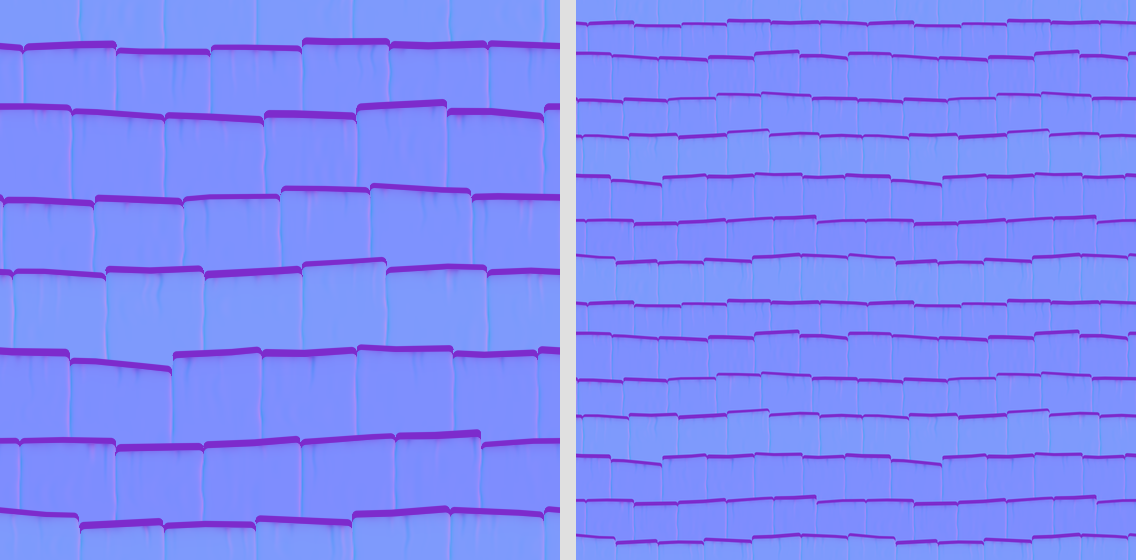
Left: one tile. Right: repeated 2 by 2.
Give the GLSL for this texture map, as a Shadertoy shader.

```glsl
// Tangent-space normal map of overlapping wooden shingles: 6 columns, 7 staggered rows.
// Rows are layered from upper to lower; each shingle has a jittered, tilted top edge
// with a steep bevel, soft side slopes, vertical cracks and fine grain. Tiles both ways.

#define COLS 6.0
#define ROWS 7.0
#define JOINT_JITTER 0.06     // in column widths
#define LIFT_JITTER 0.011     // in canvas heights, as are the lengths below
#define TILT 0.024
#define CORNER 0.009
#define BEVEL_WIDTH 0.0115
#define SIDE_WIDTH 0.0028
#define SIDE_SLOPE 0.85
#define CRACK_SLOPE 0.28
#define GRAIN_SLOPE 0.075
#define BEVEL_COLOR vec3(0.49, 0.17, 0.80)

const float TAU = 6.2831853;

// Per row: joint offset in columns, vertical shift, face slope
const vec3 ROW_STYLE[7] = vec3[7](
    vec3(0.20, 0.000, 0.14), vec3(0.82, -0.021, 0.12), vec3(0.01, -0.013, 0.15),
    vec3(0.19, -0.024, 0.21), vec3(0.80, -0.013, 0.12), vec3(0.19, -0.008, 0.11),
    vec3(0.80, -0.007, 0.21));

float hash(vec2 cell, float seed) {
    vec3 q = fract(cell.xyx * vec3(0.1031, 0.1030, 0.0973) + seed * 0.137);
    q += dot(q, q.yzx + 33.33);
    return fract((q.x + q.y) * q.z);
}

// Value noise that wraps after a whole number of cells
float noise(vec2 p, vec2 period) {
    vec2 i = floor(p), f = fract(p);
    f = f * f * (3.0 - 2.0 * f);
    vec2 a = mod(i, period), b = mod(i + 1.0, period);
    return mix(mix(hash(a, 0.0), hash(vec2(b.x, a.y), 0.0), f.x),
               mix(hash(vec2(a.x, b.y), 0.0), hash(b, 0.0), f.x), f.y);
}

float joint(float i, float row) {
    return i + JOINT_JITTER * (2.0 * hash(vec2(mod(i, COLS), row), 1.0) - 1.0);
}

// Horizontal slope of thin, slightly leaning wood fibres
float grainSlope(vec2 p, float row) {
    vec2 period = vec2(72.0, 128.0);
    vec2 g = vec2(p.x * 72.0, p.y * 3.0 + row * 11.0);
    float patches = noise(vec2(p.x * 18.0, g.y), vec2(18.0, 128.0));
    g.x += 2.0 * patches;
    vec2 e = vec2(0.3, 0.0);
    return (noise(g + e, period) - noise(g - e, period)) * smoothstep(0.3, 0.9, patches);
}

// p.x spans the canvas, p.y counts rows downward; returns colour and coverage
vec4 shingleRow(vec2 p, float rowIndex, float px) {
    float row = mod(rowIndex, ROWS);
    vec3 style = ROW_STYLE[int(row)];
    p.y -= rowIndex;

    // Find the shingle between two irregular joints
    float wobble = noise(vec2(p.x * 12.0, p.y * 5.0 + row * 7.0), vec2(12.0, 64.0)) - 0.5;
    float u = p.x * COLS - style.x + 0.03 * wobble;
    float i = floor(u);
    if (u < joint(i, row)) i -= 1.0;
    else if (u > joint(i + 1.0, row)) i += 1.0;
    float left = joint(i, row), right = joint(i + 1.0, row);
    vec2 id = vec2(mod(i, COLS), row);
    float fromLeft = (u - left) / COLS, fromRight = (right - u) / COLS;
    float s = (u - left) / (right - left);

    // Depth below a tilted, bent top edge with rounded corners
    float center = (0.5 * (left + right) + style.x) / COLS;
    float top = style.y - 0.007 * cos(TAU * (center - 0.78));
    top += LIFT_JITTER * (2.0 * hash(id, 2.0) - 1.0);
    top += TILT * (hash(id, 3.0) - 0.5) * (s - 0.5);
    top += 0.016 * (hash(id, 4.0) - 0.5) * abs(s - mix(0.25, 0.75, hash(id, 5.0)));
    float side = min(fromLeft, fromRight);
    float c = max(CORNER - side, 0.0);
    float depth = p.y / ROWS - top - CORNER + sqrt(max(CORNER * CORNER - c * c, 0.0));

    // Face, grain and side slopes
    vec2 slope = vec2(-0.015, style.z);
    slope.x += GRAIN_SLOPE * grainSlope(p, row);
    float wear = noise(vec2(p.x * 48.0, p.y * 7.0 + row * 13.0), vec2(48.0, 128.0));
    float strength = SIDE_SLOPE * mix(0.45, 1.2, wear) * smoothstep(0.0, px, side);
    float leftSide = exp(-fromLeft / SIDE_WIDTH), rightSide = exp(-fromRight / SIDE_WIDTH);
    slope += strength * (vec2(-1.0, 0.2) * leftSide + vec2(1.0, -0.05) * rightSide);

    // Cracks run down from the top edge and fade out
    float smear = 0.12 + 0.2 * wear;
    for (int k = 0; k < 4; k++) {
        float seed = 10.0 + 3.0 * float(k);
        float dx = (s - mix(0.08, 0.92, hash(id, seed)) + 0.02 * wobble) / 0.025;
        float reach = mix(0.02, 0.13, hash(id, seed + 1.0));
        float fade = 1.0 - smoothstep(0.2 * reach, reach, depth);
        float turn = hash(id, seed + 2.0) * 2.0 - 1.0;
        slope.x += CRACK_SLOPE * turn * (dx + 0.5) * exp(-dx * dx) * fade;
        smear += 0.35 * abs(turn) * exp(-0.4 * dx * dx);
    }

    // Steep bevel with a soft foot
    float width = BEVEL_WIDTH * (0.8 + 0.4 * hash(id, 6.0) + 0.3 * (hash(id, 7.0) - 0.5) * (s - 0.5));
    float bevel = 1.0 - smoothstep(width - 0.0015, width + 0.0015, depth);
    float foot = min(smear, 0.6) * exp(-max(depth - width, 0.0) / 0.007);
    vec3 color = 0.5 + 0.5 * normalize(vec3(slope, 1.0));
    color = mix(color, BEVEL_COLOR, max(bevel, foot));
    return vec4(color, smoothstep(-0.5 * px, 0.5 * px, depth));
}

void mainImage(out vec4 fragColor, in vec2 fragCoord) {
    vec2 uv = fragCoord / iResolution.xy;
    float px = 1.5 / iResolution.y;
    vec2 p = vec2(uv.x, (1.0 - uv.y) * ROWS - 0.5);
    float base = floor(p.y);
    vec3 color = shingleRow(p, base - 1.0, px).rgb;
    for (int k = 0; k < 2; k++) {
        vec4 layer = shingleRow(p, base + float(k), px);
        color = mix(color, layer.rgb, layer.a);
    }
    fragColor = vec4(color, 1.0);
}
```
